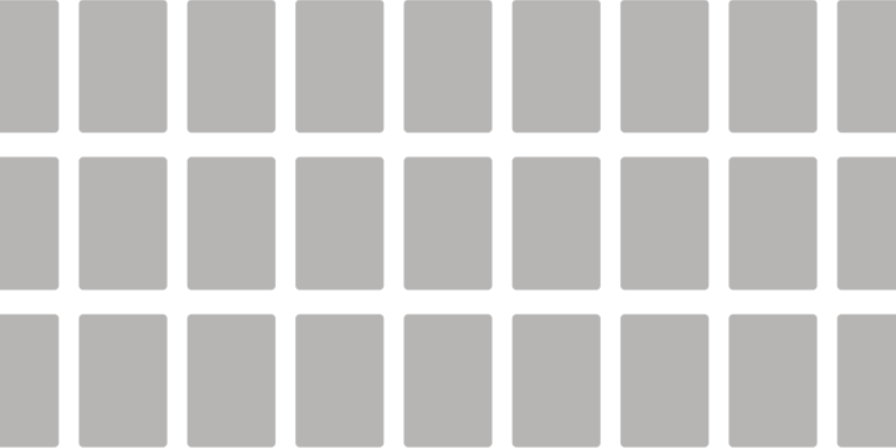
This pattern is drawn by a Shadertoy shader. Its source:

```glsl
// Layout, in units of canvas height
const vec2 PITCH = vec2(0.2418, 0.3510);
const vec2 TILE_SIZE = vec2(0.1996, 0.2995);
const vec2 CENTER_OFFSET = vec2(0.0, 0.0012);
const float CORNER_RADIUS = 0.0115;
const float RIM_WIDTH = 0.0027;

const vec3 GAP_COLOR = vec3(1.0);
const vec3 RIM_COLOR = vec3(0.85);
const vec3 TILE_COLOR = vec3(0.716, 0.711, 0.706);

float roundedBox(vec2 p, vec2 halfSize, float radius) {
    vec2 q = abs(p) - halfSize + radius;
    return length(max(q, 0.0)) + min(max(q.x, q.y), 0.0) - radius;
}

// Coverage of the region where the signed distance is negative
float coverage(float dist, float pixel) {
    return clamp(0.5 - dist / pixel, 0.0, 1.0);
}

void mainImage(out vec4 fragColor, in vec2 fragCoord) {
    float pixel = 1.0 / iResolution.y;
    vec2 p = (fragCoord - 0.5 * iResolution.xy) * pixel - CENTER_OFFSET;

    // Repeat with one tile centered on the canvas
    vec2 cell = (fract(p / PITCH + 0.5) - 0.5) * PITCH;
    float dist = roundedBox(cell, 0.5 * TILE_SIZE, CORNER_RADIUS);

    // Pale rim first, then the gray face inside it
    vec3 color = mix(GAP_COLOR, RIM_COLOR, coverage(dist, pixel));
    color = mix(color, TILE_COLOR, coverage(dist + RIM_WIDTH, pixel));

    fragColor = vec4(color, 1.0);
}
```
